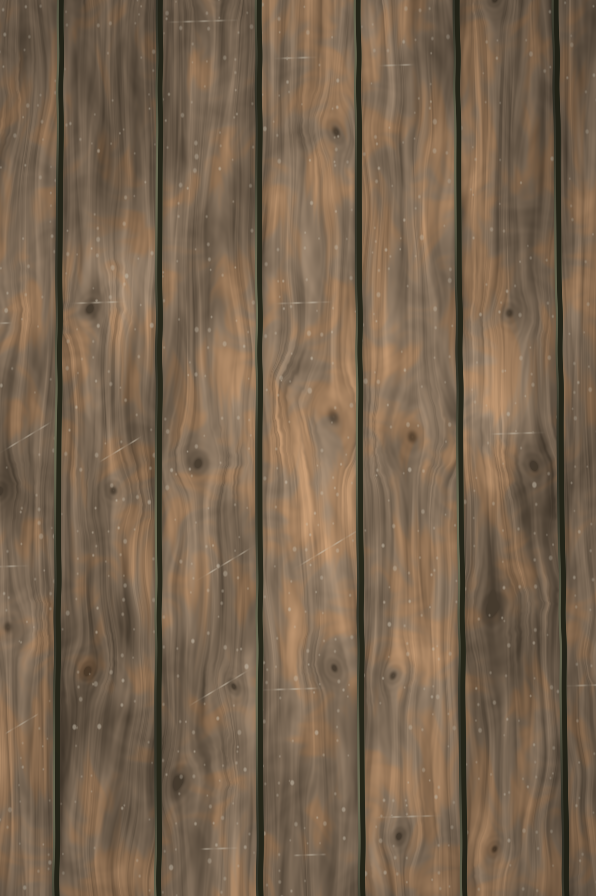
A Shadertoy shader for this texture:

```glsl
// Weathered brown wooden planks, upright, split by narrow dark green grooves.
#define SPACING_TOP 0.1660   // plank width at the top edge, in canvas widths
#define SPACING_BOTTOM 0.1711
#define FIRST_TOP 0.1016     // first groove at the top edge
#define FIRST_BOTTOM 0.0938
#define PLANK_ASPECT 8.9     // canvas height in plank widths
#define GROOVE 0.035         // groove half width, in plank widths
#define KNOT_STEP 1.7        // knot cell height, in plank widths
#define FIBRE 0.30           // strength of the fine fibres
#define BLOTCH 0.30          // strength of the broad stains
#define WEAR 0.55            // opacity of specks and scratches

const vec3 DARK_WOOD = vec3(0.28, 0.235, 0.185);
const vec3 PALE_WOOD = vec3(0.70, 0.60, 0.50);
const vec3 WARM_TINT = vec3(1.07, 0.98, 0.88);
const vec3 GROOVE_DARK = vec3(0.15, 0.15, 0.10);
const vec3 GROOVE_RIM = vec3(0.37, 0.37, 0.29);
const vec3 CHIP = vec3(0.76, 0.72, 0.65);

float hash(vec2 p) {
    return fract(sin(dot(p, vec2(127.1, 311.7))) * 43758.5);
}

vec2 hash2(vec2 p) {
    return vec2(hash(p), hash(p + 37.7));
}

// Layered sines, each octave turned and bent; roughly -1 to 1
float waves(vec2 p) {
    float sum = 0.0, amp = 0.5;
    for (int i = 0; i < 4; i++) {
        p = mat2(0.8, 0.6, -0.6, 0.8) * p * 1.7 + 2.3;
        p += 0.7 * sin(p.yx * 0.8);
        sum += amp * sin(p.x) * sin(p.y);
        amp *= 0.65;
    }
    return sum;
}

// Knots in one plank: x = sideways push on the grain, y = darkening
vec2 knots(vec2 q, float id) {
    vec2 res = vec2(0.0);
    float cell = floor(q.y / KNOT_STEP);
    for (float j = -1.0; j <= 1.0; j++) {
        vec2 key = vec2(id * 7.0 + 3.0, cell + j);
        vec2 h = hash2(key);
        float present = step(0.35, hash(key + 91.3));
        vec2 d = q - vec2(0.18 + 0.64 * h.x, (cell + j + 0.2 + 0.6 * h.y) * KNOT_STEP);
        d.y += (h.x - 0.5) * d.x;
        float size = mix(0.045, 0.10, h.y);
        float r = length(d * vec2(1.0, 0.8)) / size * (1.0 + 0.2 * waves(q * 4.0));
        float rings = 0.5 + 0.5 * sin(r * 6.0);
        res.x += present * d.x * exp(-r * r * 0.08) * 0.8;
        res.y += present * (0.38 * exp(-r * r * 1.5) + 0.22 * rings * exp(-r * 0.9));
    }
    return res;
}

// Small pale chips, one candidate per cell
float specks(vec2 q, float scale, float px) {
    vec2 cell = floor(q * scale), h = hash2(cell + scale);
    vec2 d = (q * scale - cell - 0.25 - 0.5 * h) / scale;
    float radius = mix(0.006, 0.022, h.x * h.y);
    float dist = length(d * vec2(1.0, 0.75)) - radius;
    return step(0.72, hash(cell + 5.1)) * (1.0 - smoothstep(-px, px, dist));
}

// Thin pale scratches, mostly level
float scratches(vec2 q, float id, float px) {
    float cell = floor(q.y / 1.3);
    vec2 h = hash2(vec2(id + 11.0, cell));
    vec2 d = q - vec2(0.3 + 0.4 * h.x, (cell + 0.3 + 0.4 * h.y) * 1.3);
    d.y -= d.x * (h.x > 0.75 ? 0.6 : 0.03);
    float line = 1.0 - smoothstep(0.0, px + 0.008, abs(d.y));
    float ends = 1.0 - smoothstep(0.12, 0.16 + 0.25 * h.y, abs(d.x));
    return step(0.62, hash(h)) * line * ends * (0.6 + 0.4 * sin(q.x * 40.0 + h.y * 9.0));
}

void mainImage(out vec4 fragColor, in vec2 fragCoord) {
    vec2 uv = fragCoord / iResolution.xy;

    // Plank space: grooves fan out slightly towards the bottom
    float spacing = mix(SPACING_BOTTOM, SPACING_TOP, uv.y);
    float k = (uv.x - mix(FIRST_BOTTOM, FIRST_TOP, uv.y)) / spacing;
    float px = 1.0 / (iResolution.x * spacing);
    float id = floor(k);
    vec2 q = vec2(k - id, uv.y * PLANK_ASPECT);
    vec2 seed = vec2(id * 17.3, id * 5.9);

    // Grain, bent around the knots
    vec2 knot = knots(q, id);
    float bend = q.x - knot.x + 0.16 * waves(vec2(q.x, q.y * 0.3) + seed);
    float fibre = waves(vec2(bend * 14.0, q.y * 0.7) + seed);
    float veins = pow(0.5 + 0.5 * sin(bend * 46.0 + 2.0 * fibre), 4.0);
    float stain = waves(vec2(q.x * 0.9, q.y * 0.45) + seed.yx);
    float mottle = waves(q * vec2(4.0, 2.5) + seed);

    float tone = 0.54 + 0.14 * (hash(seed) - 0.5) + BLOTCH * stain + FIBRE * fibre;
    tone += 0.16 * mottle - 0.11 * veins * (0.6 + stain) - knot.y;

    // Rubbed pale areas with a darker stain below each
    for (float i = 0.0; i < 2.0; i++) {
        vec2 d = (uv - vec2(0.18 + 0.63 * i, 0.69 - 0.13 * i)) / vec2(0.075, 0.065);
        d += 0.4 * mottle;
        tone += 0.36 * exp(-dot(d, d)) - 0.15 * i * exp(-dot(d + vec2(0, 2.4), d + vec2(0, 2.4)) * 0.5);
    }
    vec3 col = mix(DARK_WOOD, PALE_WOOD, clamp(tone, 0.0, 1.0));
    col *= mix(vec3(1.0), WARM_TINT, smoothstep(-0.2, 0.5, mottle + 0.6 * stain));

    // Surface wear
    float wear = max(specks(q + seed, 4.0, px), 0.7 * specks(q + seed, 7.0, px));
    col = mix(col, CHIP, WEAR * max(wear, scratches(q, id, px)));

    // Groove: soft shade, lit left rim, dark core
    float g = k - floor(k + 0.5) + 0.004 * sin(q.y * 5.0 + 2.0 * sin(q.y * 2.3));
    col *= 1.0 - 0.25 * exp(-abs(g) * 18.0);
    float rim = 1.0 - smoothstep(GROOVE - px * 0.5, GROOVE + px * 0.5, abs(g));
    float core = 1.0 - smoothstep(0.024 - px * 0.5, 0.024 + px * 0.5, abs(g - 0.011));
    col = mix(col, GROOVE_RIM * (0.85 + 0.3 * sin(q.y * 1.7 + floor(k + 0.5) * 2.0)), rim);
    col = mix(col, GROOVE_DARK, core);

    // Gentle falloff to the corners
    vec2 c = uv - vec2(0.45, 0.48);
    col *= 1.05 - 0.42 * dot(c, c);
    fragColor = vec4(col, 1.0);
}
```
